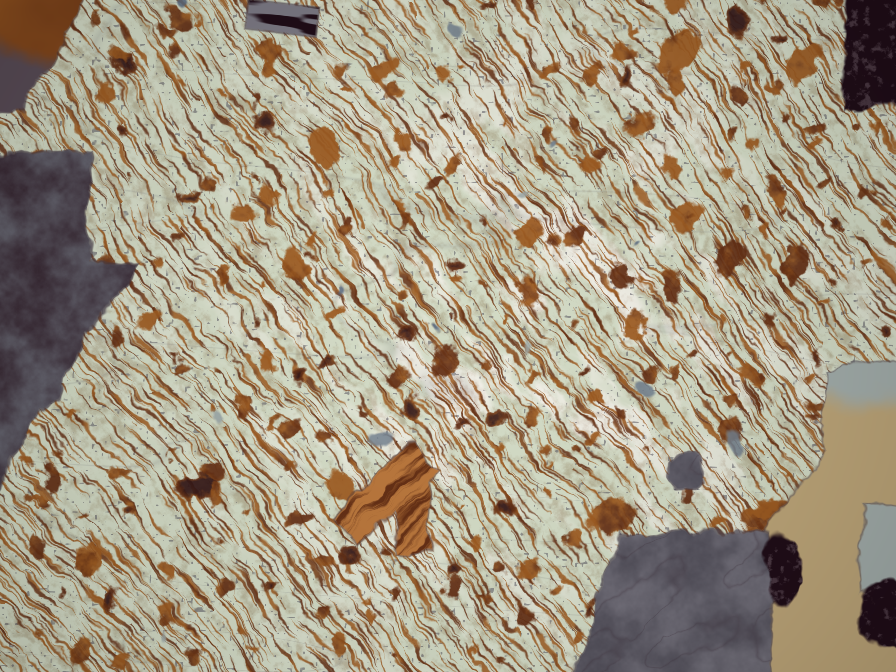
This texture is drawn by a Shadertoy shader. Its source:

```glsl
const vec3 PALE = vec3(0.80, 0.83, 0.75);
const vec3 HAZE = vec3(0.65, 0.62, 0.51);
const vec3 RUST = vec3(0.60, 0.35, 0.13);
const vec3 UMBER = vec3(0.38, 0.18, 0.08);
const vec3 SLATE = vec3(0.33, 0.32, 0.36);
const vec3 PLUM = vec3(0.24, 0.19, 0.23);
const vec3 INK = vec3(0.12, 0.05, 0.09);
const vec3 SAND = vec3(0.72, 0.63, 0.46);
const vec3 COOL = vec3(0.62, 0.66, 0.65);

float hash(vec2 p) {
  vec3 q = fract(p.xyx * 0.1031);
  q += dot(q, q.yzx + 33.33);
  return fract((q.x + q.y) * q.z);
}

float noise(vec2 p) {
  vec2 i = floor(p), f = fract(p);
  f = f * f * (3.0 - 2.0 * f);
  return mix(mix(hash(i), hash(i + vec2(1, 0)), f.x),
             mix(hash(i + vec2(0, 1)), hash(i + 1.0), f.x), f.y);
}

float fbm(vec2 p) {
  float sum = 0.0;
  for (float amp = 0.5; amp > 0.05; amp *= 0.5) {
    sum += amp * noise(p);
    p = p * 2.03 + 17.1;
  }
  return sum;
}

vec2 warp(vec2 p, float scale, float amount) {
  return p + amount * (vec2(fbm(p * scale + 50.0), fbm(p * scale + 90.0)) - 0.47);
}

vec2 turn(vec2 p, float a) {
  return vec2(cos(a) * p.x + sin(a) * p.y, cos(a) * p.y - sin(a) * p.x);
}

float box(vec2 p, vec2 size) {
  vec2 d = abs(p) - size;
  return max(d.x, d.y);
}

float cover(float d, float soft) {
  return 1.0 - smoothstep(-soft, soft, d);
}

// Filled shape with a dark rim
vec3 grain(vec3 base, vec3 fill, float d) {
  base = mix(base, fill, cover(d, 0.003));
  return mix(base, PLUM, 0.5 * cover(abs(d) - 0.001, 0.002));
}

// Tapered dashes along x, one per staggered cell
float streaks(vec2 q, vec2 cell, float width, float density, float seed) {
  float row = floor(q.y / cell.y);
  q.x += cell.x * hash(vec2(row, seed));
  vec2 id = floor(q / cell) + seed, f = fract(q / cell) - 0.5;
  float t = f.x / mix(0.22, 0.5, hash(id + 7.0));
  float w = width * (1.0 - t * t) * mix(0.35, 1.0, hash(id + 11.0));
  float d = abs(f.y - 0.45 * hash(id + 3.0) + 0.22) * cell.y - w;
  return cover(d, 0.0014) * step(hash(id + 19.0), density);
}

// Distance to the nearest scattered spot, and its random tint
vec2 spots(vec2 p, float cell, float radius, float density, float seed) {
  vec2 best = vec2(1, 0);
  for (int k = 0; k < 9; k++) {
    vec2 id = floor(p / cell) + vec2(k % 3 - 1, k / 3 - 1), s = id + seed;
    vec2 c = (id + 0.15 + 0.7 * vec2(hash(s), hash(s + 31.0))) * cell;
    vec2 r = turn(p - c, 3.0 * hash(s + 71.0)) * vec2(0.8, 1.25);
    float d = length(r) - radius * mix(0.25, 1.0, pow(hash(s + 57.0), 2.0));
    d += step(density, hash(s + 83.0));
    if (d < best.x) best = vec2(d, hash(s + 97.0));
  }
  return best;
}

void mainImage(out vec4 fragColor, in vec2 fragCoord) {
  vec2 p = fragCoord / iResolution.y;
  vec2 w = warp(p, 22.0, 0.035), jag = warp(p, 55.0, 0.028);
  vec2 q = turn(warp(warp(p, 4.0, 0.07), 38.0, 0.018), -0.92);
  float fine = fbm(p * 110.0), broad = fbm(p * 6.0);

  // Pale matrix: haze, bright patches, specks, cracks
  float haze = 0.55 * fine + 0.5 * fbm(q * vec2(14, 90));
  vec3 col = mix(PALE, HAZE, 0.7 * smoothstep(0.42, 0.78, haze));
  float glow = exp(-5.0 * pow(distance(p, vec2(0.8, 0.5)), 2.0));
  glow *= smoothstep(0.4, 0.65, fbm(q * vec2(12, 30)));
  col += glow * vec3(0.12, 0.08, 0.13);
  float crack = abs(noise(vec2(p.x * 3.0, (p.y + 0.08 * p.x) * 17.0)) - 0.5);
  float marks = max(0.28 * cover(crack, 0.022), 0.55 * smoothstep(0.83, 0.95, noise(p * 210.0)));
  col = mix(col, SLATE, marks);

  // Oblique rusty streaks in several sizes
  for (float k = 0.0; k < 5.0; k++) {
    vec2 cell = vec2(0.06, 0.013) + k * vec2(0.022, 0.0045);
    float s = streaks(q + 0.37 * k, cell, 0.0017 + 0.0005 * k, 0.35 + 0.45 * broad, 13.0 * k);
    col = mix(col, mix(UMBER, RUST, smoothstep(0.25, 0.65, noise(p * 45.0 + k))), 0.85 * s);
  }

  // Ragged brown spots, then small blue ones
  for (float k = 0.0; k < 2.0; k++) {
    vec2 s = spots(jag, 0.105 - 0.035 * k, 0.031 - 0.013 * k, 0.65, 40.0 * k);
    vec3 tint = mix(RUST, UMBER, smoothstep(0.35, 0.65, 0.6 * fbm(p * 50.0) + 0.4 * s.y));
    tint = mix(tint, INK, 0.7 * step(0.87, s.y) * cover(s.x + 0.006, 0.005));
    col = mix(col, tint, 0.93 * cover(s.x, 0.003));
  }
  vec2 blue = spots(w, 0.15, 0.014, 0.3, 211.0);
  col = mix(col, mix(vec3(0.3, 0.36, 0.46), COOL, blue.y), 0.85 * cover(blue.x, 0.003));

  // Large striped rust grain and dark prism
  vec2 g = turn(w - vec2(0.575, 0.265), 0.72), b = turn(p - vec2(0.42, 0.973), -0.12);
  float rust = min(box(g, vec2(0.08, 0.032)), box(w - vec2(0.615, 0.24), vec2(0.024, 0.06)));
  float stripes = smoothstep(0.25, 0.6, fbm(g * vec2(12, 130)));
  col = grain(col, mix(UMBER, RUST + 0.1, stripes), rust);
  float bands = smoothstep(0.35, 0.65, noise(b * vec2(18, 130)));
  col = grain(col, mix(INK, SLATE + 0.14, bands), box(b, vec2(0.053, 0.022)));

  // Sandy grain with cool top and inclusion
  float slope = 0.82 * (1.137 - w.x) + 0.57 * (w.y - 0.2);
  float sand = max(w.y - 0.455, max(1.14 - w.x, min(1.225 - w.x, slope)));
  col = grain(col, mix(SAND, COOL, smoothstep(0.38, 0.43, w.y)), sand);
  col = grain(col, COOL, box(w - vec2(1.33, 0.18), vec2(0.045, 0.065)));

  // Slate grains at left and bottom
  float left = max(dot(w - vec2(0.04, 0.35), vec2(0.839, -0.544)),
                   min(w.y - 0.61, max(w.y - 0.77, w.x - 0.13)));
  float bottom = max(0.333 * w.y - 0.943 * (w.x - 0.85), max(w.y - 0.205, w.x - 1.15));
  bottom = min(bottom, distance(w, vec2(1.024, 0.297)) - 0.027);
  float cloud = smoothstep(0.27, 0.67, fbm(p * 18.0)) + 0.6 * (fine - 0.47);
  float vein = abs(noise(turn(w, 0.6) * vec2(12, 32)) - 0.5);
  col = grain(col, mix(PLUM, SLATE + 0.03, cloud), left);
  col = grain(col, mix(SLATE + 0.09 * cloud, PLUM, 0.55 * cover(vein, 0.045)), bottom);

  // Upper left corner: rust above plum
  float corner = max(dot(w - vec2(0.13, 1), vec2(0.854, -0.52)), 0.835 - w.y);
  vec3 ochre = mix(UMBER, RUST, broad);
  col = grain(col, mix(PLUM + 0.1, ochre, smoothstep(0.91, 0.95, w.y + 0.3 * w.x)), corner);

  // Opaque grains at right
  float dark = box(w - vec2(1.32, 0.94), vec2(0.065, 0.1));
  dark = min(dark, 0.6 * length((w - vec2(1.163, 0.15)) * vec2(2.1, 1)) - 0.033);
  dark = min(dark, distance(w, vec2(1.33, 0.083)) - 0.05);
  col = mix(col, INK + 0.16 * smoothstep(0.5, 0.75, fine), cover(dark, 0.003));

  // Lens falloff
  col *= 1.03 - 0.24 * pow(distance(p, vec2(0.667, 0.5)), 2.0);
  fragColor = vec4(clamp(col, 0.0, 1.0), 1.0);
}
```
